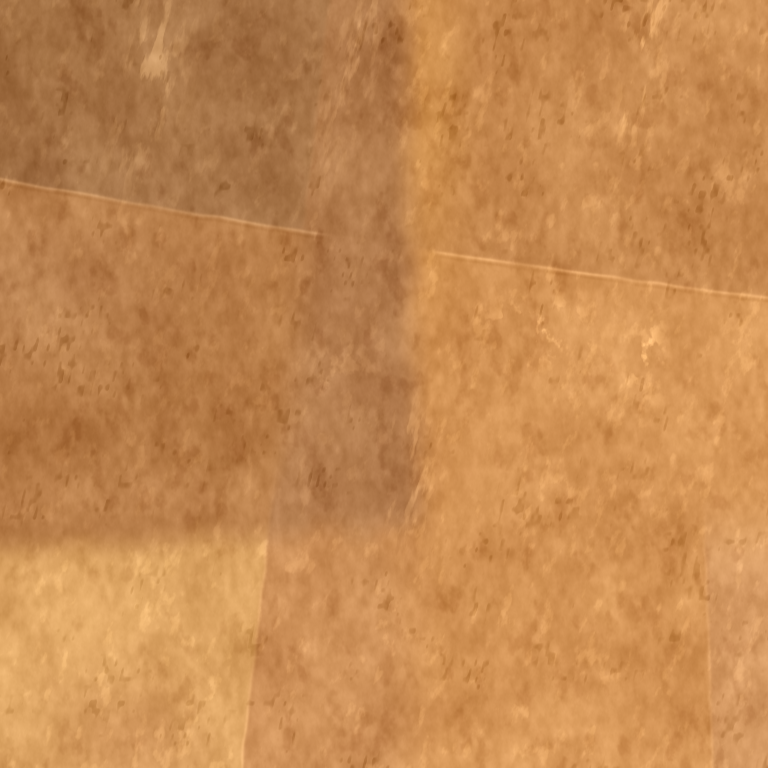
Give the GLSL for this texture, as a three.js fragment shader.

```glsl
// Worn tan stone floor tiles with faint slanted seams, scuffs and a soft shadow.
varying vec2 vUv;

const vec3 SUNLIT_UPPER = vec3(0.785, 0.545, 0.32);
const vec3 SUNLIT_LOWER = vec3(0.835, 0.587, 0.345);
const vec3 SUNLIT_YELLOW = vec3(0.865, 0.645, 0.39);
const vec3 SUNLIT_BROWN = vec3(0.79, 0.55, 0.335);
const vec3 SUNLIT_EDGE = vec3(0.835, 0.60, 0.385);
const vec3 SHADE_UPPER = vec3(0.64, 0.443, 0.27);
const vec3 SHADE_ORANGE = vec3(0.71, 0.48, 0.275);
const vec3 SHADE_GREY = vec3(0.70, 0.485, 0.305);
const vec3 SCUFF_LIGHT = vec3(0.17, 0.165, 0.135);
const vec3 SEAM_LIGHT = vec3(0.11, 0.11, 0.10);
const vec3 STAIN = vec3(0.05, 0.055, 0.05);
const float SEAM_WIDTH = 0.0023;
const float TILE_BLEND = 0.005;
const float SHADOW_BLUR = 0.025;
const float SCUFF_LEAN = 0.22;

float hash(vec2 p) {
  vec3 q = fract(vec3(p.xyx) * 0.1031);
  q += dot(q, q.yzx + 33.33);
  return fract((q.x + q.y) * q.z);
}

float noise(vec2 p) {
  vec2 i = floor(p);
  vec2 f = fract(p);
  f = f * f * (3.0 - 2.0 * f);
  return mix(mix(hash(i), hash(i + vec2(1.0, 0.0)), f.x),
             mix(hash(i + vec2(0.0, 1.0)), hash(i + vec2(1.0)), f.x), f.y);
}

float fbm(vec2 p) {
  float sum = 0.0;
  float gain = 0.5;
  for (int i = 0; i < 4; i++) {
    sum += gain * noise(p);
    p = mat2(1.6, 1.2, -1.2, 1.6) * p + 17.3;
    gain *= 0.5;
  }
  return sum / 0.94;
}

float side(float d, float blur) { return smoothstep(-blur, blur, d); }

float line(float d, float width) { return exp(-d * d / (width * width)); }

// Soft oval in which the surface is scraped
float zone(vec2 p, vec2 center, vec2 radius) {
  vec2 q = (p - center) / radius;
  return exp(-dot(q, q));
}

void main() {
  vec2 p = vUv;
  float broad = fbm(p * 5.0 + 3.0);
  float mottle = fbm(p * vec2(19.0, 14.0) + 41.0);
  float grain = fbm(p * vec2(105.0, 65.0) + 9.0);
  vec2 lean = vec2(p.x - SCUFF_LEAN * p.y, p.y);

  // Signed distances to the seams
  float wobble = (noise(p * 35.0) - 0.5) * 0.0025;
  float across = p.y - (0.766 - 0.18 * p.x + 0.026 * p.x * p.x) + wobble;
  float upright = p.x - (0.314 + 0.115 * p.y) + wobble;
  float rightSeam = p.x - (0.928 - 0.035 * p.y) + wobble;
  float upper = side(across, TILE_BLEND);
  float softened = side(p.y - 0.4, 0.08) * (1.0 - upper);
  float rightOf = side(upright - 0.01 * softened, TILE_BLEND + 0.03 * softened);

  // Sunlit tiles
  float lightEdge = p.x - 0.525 - 0.025 * (1.0 - p.y) + 0.02 * (mottle - 0.5);
  vec3 lower = mix(SUNLIT_BROWN, SUNLIT_LOWER, side(lightEdge + 0.015, 0.05));
  lower = mix(lower, SUNLIT_EDGE, side(rightSeam, TILE_BLEND) * side(0.31 - p.y, 0.06));
  float browned = zone(p, vec2(0.17, 0.03), vec2(0.10, 0.09));
  lower = mix(mix(SUNLIT_YELLOW, SUNLIT_BROWN, 0.7 * browned), lower, rightOf);
  vec3 sunlit = mix(lower, SUNLIT_UPPER, upper);
  sunlit += vec3(0.045, 0.04, 0.005) * zone(p, vec2(0.56, 0.87), vec2(0.045, 0.25));

  // Shaded tiles
  vec3 shaded = mix(SHADE_ORANGE, SHADE_GREY, rightOf);
  vec3 shadedTop = mix(SHADE_UPPER, SHADE_GREY - 0.025, rightOf);
  shaded = mix(shaded, shadedTop, upper);
  shaded -= 0.03 * zone(p, vec2(0.0, 1.0), vec2(0.18, 0.2));
  shaded += vec3(0.005, 0.015, 0.03) * zone(p, vec2(0.03, 0.63), vec2(0.22, 0.12));

  // Shadow with a soft lower and right border
  float shadowFoot = p.y - 0.285 - 0.05 * p.x + 0.03 * (mottle - 0.5);
  float shadow = side(shadowFoot, SHADOW_BLUR) * side(-lightEdge, SHADOW_BLUR);
  vec3 color = mix(sunlit, shaded, shadow);
  color += 0.035 * zone(p, vec2(0.12, 0.35), vec2(0.25, 0.04)) * shadow;

  // Mottling, stains and grain
  color += vec3(0.09, 0.09, 0.075) * (broad - 0.5);
  color += vec3(0.13, 0.14, 0.125) * (mottle - 0.5);
  color += 0.115 * (grain - 0.5);
  color -= STAIN * smoothstep(0.56, 0.8, fbm(p * vec2(48.0, 32.0) + 71.0));
  float pits = noise(lean * vec2(190.0, 95.0) + 5.0) * noise(p * 24.0 + 13.0);
  color -= 0.075 * smoothstep(0.52, 0.8, pits);

  // Leaning scrapes and flaked patches
  float scraped = zone(lean, vec2(0.00, 0.90), vec2(0.04, 0.13))
    + 0.8 * zone(lean, vec2(0.26, 0.92), vec2(0.03, 0.14))
    + zone(lean, vec2(0.635, 0.93), vec2(0.018, 0.12))
    + 0.9 * zone(p, vec2(0.53, 0.39), vec2(0.035, 0.09));
  float flaked = zone(p, vec2(0.70, 0.57), vec2(0.07, 0.045))
    + 1.2 * zone(p, vec2(0.84, 0.54), vec2(0.022, 0.055))
    + 0.6 * zone(p, vec2(0.44, 0.51), vec2(0.07, 0.05));
  float streaks = smoothstep(0.52, 0.72, fbm(lean * vec2(85.0, 24.0) + 23.0));
  float flakes = smoothstep(0.5, 0.68, fbm(p * vec2(62.0, 44.0) + 57.0));
  float chips = smoothstep(0.6, 0.82, fbm(lean * vec2(75.0, 42.0) + 87.0));
  float scuff = streaks * scraped + 0.9 * flakes * flaked + 0.35 * chips;
  color += SCUFF_LIGHT * min(scuff, 1.0) * mix(1.0, 0.75, shadow);

  // Seams, worn away in places
  float wear = 0.4 + 0.75 * noise(p * 22.0 + 31.0);
  float gap = side(p.x - 0.42, 0.015) * side(0.57 - p.x, 0.015);
  float seam = line(across, SEAM_WIDTH) * (1.0 - 0.95 * gap);
  seam += line(upright, SEAM_WIDTH) * mix(0.12, 0.75, side(0.27 - p.y, 0.1));
  seam += 0.5 * line(rightSeam, SEAM_WIDTH) * side(0.3 - p.y, 0.05);
  color += SEAM_LIGHT * seam * wear;
  color -= 0.035 * line(across + 2.2 * SEAM_WIDTH, SEAM_WIDTH) * (1.0 - gap) * wear;

  gl_FragColor = vec4(clamp(color, 0.0, 1.0), 1.0);
}
```
